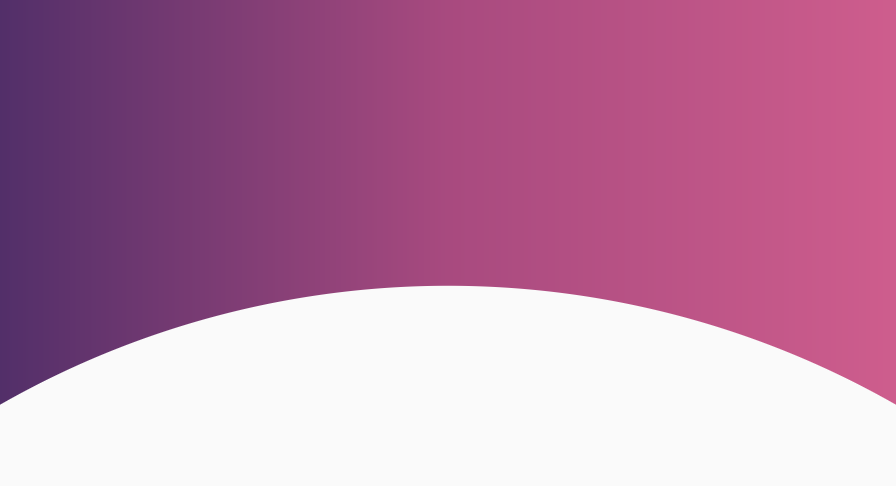
Give the GLSL for this background, as a Shadertoy shader.

```glsl
// A horizontal three-stop gradient from violet through magenta to rose,
// with a broad pale dome rising from the bottom edge. The dome is the
// signed distance to one large circle centred below the canvas.

const vec3 VIOLET  = vec3(0.322, 0.184, 0.412);
const vec3 MAGENTA = vec3(0.659, 0.290, 0.498);
const vec3 ROSE    = vec3(0.808, 0.365, 0.553);
const vec3 PALE    = vec3(0.980);

const float MIDDLE_STOP = 0.5;   // share of the canvas width
const float DOME_TOP    = 0.412; // in canvas heights
const float DOME_RADIUS = 1.858; // in canvas heights

vec3 skyGradient(float x) {
    vec3 leftHalf = mix(VIOLET, MAGENTA, clamp(x / MIDDLE_STOP, 0.0, 1.0));
    float rightPart = clamp((x - MIDDLE_STOP) / (1.0 - MIDDLE_STOP), 0.0, 1.0);
    return mix(leftHalf, ROSE, rightPart);
}

float circleDistance(vec2 p, vec2 centre, float radius) {
    return length(p - centre) - radius;
}

void mainImage(out vec4 fragColor, in vec2 fragCoord) {
    vec2 uv = fragCoord / iResolution.xy;
    float pixel = 1.0 / iResolution.y;

    // Height is one unit, with x measured from the middle
    vec2 p = (fragCoord - vec2(0.5 * iResolution.x, 0.0)) * pixel;

    vec3 color = skyGradient(uv.x);

    // Pale dome with a one-pixel soft edge
    float dome = circleDistance(p, vec2(0.0, DOME_TOP - DOME_RADIUS), DOME_RADIUS);
    float coverage = clamp(0.5 - dome / pixel, 0.0, 1.0);
    color = mix(color, PALE, coverage);

    fragColor = vec4(color, 1.0);
}
```
